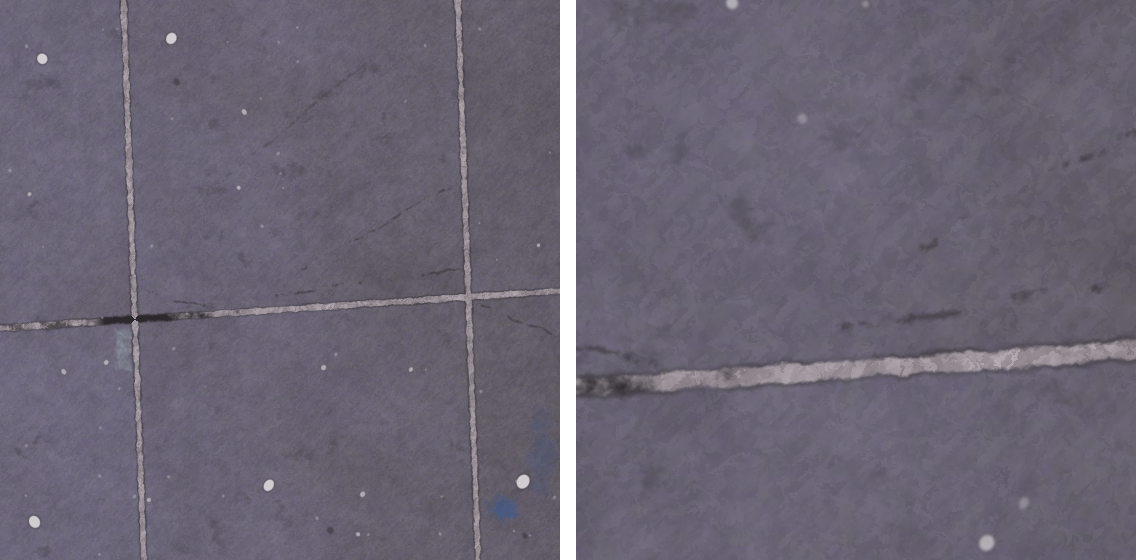
Left, the full canvas; right, a detail of the centre.
This texture is drawn by a Shadertoy shader. Its source:

```glsl
// Worn grey-violet floor tiles with pale slanted joints, cracks, stains and paint specks.
#define TILE_SIZE vec2(0.597, 0.650)
#define JOINT_ORIGIN vec2(0.2565, 0.414)
#define JOINT_SLANT vec2(-0.036, 0.0665)
#define JOINT_HALF_WIDTH 0.0046
#define COOL_TILE vec3(0.430, 0.410, 0.490)
#define WARM_TILE vec3(0.372, 0.348, 0.382)
#define GROUT vec3(0.600, 0.568, 0.590)
#define GRIME vec3(0.220, 0.205, 0.225)
#define PAINT vec3(0.820, 0.800, 0.810)
#define BLUE_STAIN vec3(0.250, 0.350, 0.540)
#define MOTTLE_AMOUNT 0.024
#define GRAIN_AMOUNT 0.036

float hash(vec2 p) {
    vec3 q = fract(p.xyx * vec3(0.1031, 0.1030, 0.0973));
    q += dot(q, q.yzx + 33.33);
    return fract((q.x + q.y) * q.z);
}

vec2 hash2(vec2 p) {
    return vec2(hash(p + 17.3), hash(p + 61.7));
}

// Nearest scattered point: x is its distance, y its random shade
vec2 cellular(vec2 p) {
    vec2 cell = floor(p), nearest = vec2(2.0, 0.0);
    for (int y = -1; y <= 1; y++)
    for (int x = -1; x <= 1; x++) {
        vec2 c = cell + vec2(x, y);
        float d = length(c + hash2(c) - p);
        if (d < nearest.x) nearest = vec2(d, hash(c + 3.7));
    }
    return nearest;
}

// Layered warped sines, about -1 to 1
float mottle(vec2 p) {
    float sum = 0.0, weight = 0.5;
    for (int i = 0; i < 6; i++) {
        sum += weight * sin(p.x + 1.6 * sin(p.y)) * cos(p.y - 1.2 * sin(0.7 * p.x));
        p = mat2(1.28, 1.22, -1.22, 1.28) * p + vec2(2.7, 5.1);
        weight *= 0.68;
    }
    return sum;
}

// Broken ragged hairline from a to b
float crack(vec2 p, vec2 a, vec2 b, float width) {
    vec2 along = b - a;
    float t = clamp(dot(p - a, along) / dot(along, along), 0.0, 1.0);
    float wobble = 0.003 * sin(t * 11.0 + a.x * 40.0) + 0.003 * mottle(p * 95.0);
    float d = length(p - a - along * t + vec2(0.0, wobble));
    float broken = smoothstep(-0.2, 0.4, mottle(p * 70.0 + a * 90.0));
    return (1.0 - smoothstep(0.0, width, d)) * broken;
}

// One roundish speck in some of the cells of a grid
float specks(vec2 p, float count, float share, float radius, float seed, float blur) {
    vec2 cell = floor(p * count);
    vec2 offset = (fract(p * count) - 0.3 - 0.4 * hash2(cell + seed)) / count;
    float r = radius * mix(0.6, 1.3, hash(cell + seed + 9.0));
    float lean = hash(cell + seed + 2.0) - 0.5;
    float d = length(vec2(offset.x + lean * 0.5 * offset.y, offset.y * (1.0 - 0.3 * abs(lean))));
    return step(hash(cell + seed + 4.0), share) * (1.0 - smoothstep(r - blur, r + blur, d));
}

void mainImage(out vec4 fragColor, in vec2 fragCoord) {
    vec2 p = fragCoord / iResolution.xy;
    float blur = max(0.0016, 0.8 / iResolution.y);

    // Slanted tile grid
    vec2 grid = (p - JOINT_ORIGIN - JOINT_SLANT * p.yx) / TILE_SIZE;
    vec2 tile = floor(grid);
    vec2 jointDist = abs(grid - round(grid)) * TILE_SIZE;

    // Tile body: tint drift, cloudy mottling and grain of two sizes
    float cloud = mottle(p * 7.0 + tile * 2.3);
    float warmth = 0.06 + 0.78 * p.x + 0.28 * cloud + 0.1 * (hash(tile + 5.0) - 0.5);
    vec3 color = mix(COOL_TILE, WARM_TILE, clamp(warmth, 0.0, 1.0));
    color += MOTTLE_AMOUNT * (0.6 * mottle(p * 17.0 + 4.0) + 0.8 * mottle(p * 60.0 + 8.0));
    vec2 grain = cellular(p * 210.0 + 2.0 * mottle(p * 90.0));
    vec2 blotch = cellular(p * 85.0 + 1.5 * mottle(p * 50.0));
    color += GRAIN_AMOUNT * (grain.y - 0.5 + 0.5 * (blotch.x - 0.47));
    color += 0.02 * (hash(floor(p * 120.0)) - 0.5) * vec3(0.4, -0.2, 1.0);

    // Dark scuffs, pits and cracks
    color = mix(color, GRIME, 0.3 * smoothstep(0.5, 1.0, mottle(p * vec2(24.0, 30.0) + 3.0)));
    color = mix(color, GRIME, 0.6 * specks(p, 11.0, 0.04, 0.005, 31.0, 0.003));
    float cracks = crack(p, vec2(0.54, 0.52), vec2(0.82, 0.675), 0.0042);
    cracks = max(cracks, crack(p, vec2(0.49, 0.473), vec2(0.83, 0.518), 0.0040));
    cracks = max(cracks, crack(p, vec2(0.25, 0.478), vec2(0.41, 0.443), 0.0038));
    cracks = max(cracks, crack(p, vec2(0.86, 0.455), vec2(1.01, 0.392), 0.0042));
    cracks = max(cracks, 0.6 * crack(p, vec2(0.40, 0.68), vec2(0.66, 0.895), 0.0050));
    color = mix(color, GRIME, 0.6 * cracks);

    // Blue stain and pale residue beside the crossing
    float stain = length(p - vec2(0.898, 0.089)) + 0.014 * mottle(p * 80.0);
    color = mix(color, BLUE_STAIN, 0.7 * (1.0 - smoothstep(0.008, 0.032, stain)));
    float trace = length((p - vec2(0.965, 0.19)) * vec2(1.0, 0.5)) + 0.025 * mottle(p * 45.0);
    color = mix(color, BLUE_STAIN, 0.25 * (1.0 - smoothstep(0.005, 0.04, trace)));
    vec2 box = abs(p - vec2(0.221, 0.376)) - vec2(0.014, 0.037);
    float residue = 1.0 - smoothstep(-0.003, 0.003, max(box.x, box.y) + 0.005 * mottle(p * 90.0));
    color = mix(color, vec3(0.54, 0.57, 0.61), residue * clamp(0.6 + 0.6 * mottle(p * 110.0), 0.0, 1.0));

    // Joints: ragged, uneven grout between broken dark edges
    float horizontal = step(jointDist.y, jointDist.x);
    float width = JOINT_HALF_WIDTH + 0.0006 * horizontal + 0.0010 * mottle(p * 22.0);
    float d = min(jointDist.x, jointDist.y) + 0.0022 * mottle(p * 110.0);
    float edge = 0.55 + 0.4 * mottle(p * 38.0 + 6.0);
    color = mix(color, GRIME, edge * (1.0 - smoothstep(width, width + 0.0045, d)));
    vec3 grout = GROUT + 0.08 * mottle(p * 65.0) + 0.12 * (grain.y - 0.5);
    float lost = smoothstep(0.16, 0.19, p.x) * (1.0 - smoothstep(0.30, 0.40, p.x + 0.06 * mottle(p * 60.0)));
    float patchy = (1.0 - smoothstep(0.13, 0.19, p.x)) * smoothstep(-0.3, 0.4, mottle(p * 75.0));
    grout = mix(grout, GRIME * 0.75, horizontal * max(lost, 0.6 * patchy));
    color = mix(color, grout, 0.95 * (1.0 - smoothstep(width - blur, width + blur, d)));

    // Paint drops with a dark rim, then small flecks
    color = mix(color, GRIME, 0.35 * specks(p, 5.0, 0.18, 0.0115, 12.0, 0.003));
    color = mix(color, PAINT, specks(p, 5.0, 0.18, 0.0092, 12.0, blur));
    color = mix(color, PAINT, 0.7 * specks(p, 13.0, 0.06, 0.0036, 47.0, blur));
    color = mix(color, PAINT, 0.35 * specks(p, 31.0, 0.04, 0.0024, 83.0, blur));

    fragColor = vec4(clamp(color, 0.0, 1.0), 1.0);
}
```
